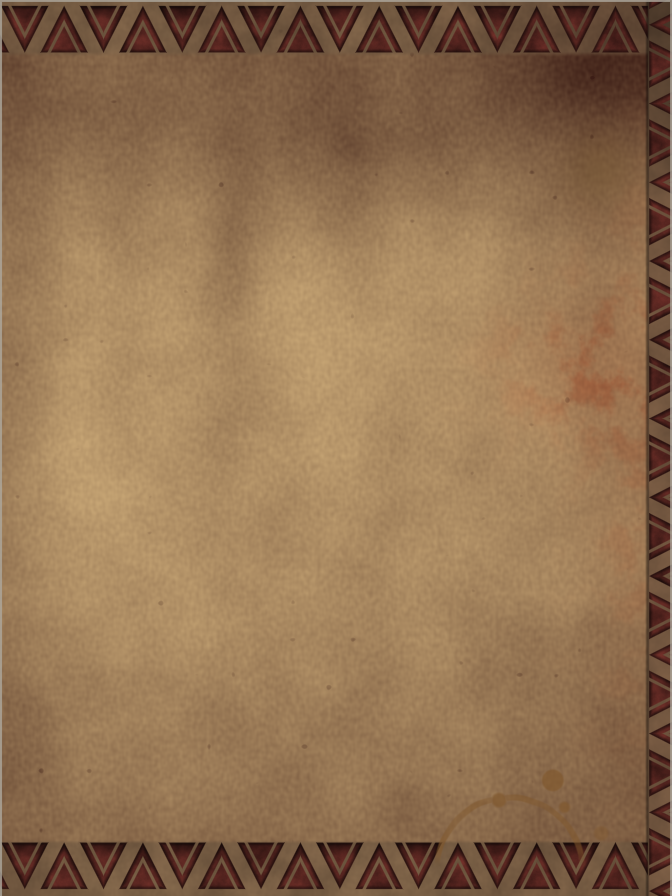
Give the GLSL for this background, as a Shadertoy shader.

```glsl
// Aged tan parchment framed by carved red triangle friezes, with a ring stain.
// Broad soft spots and gradient noise set the paper tone; a folded triangle
// wave draws every frieze. Units: canvas height 1, width 0.75.

float hash(vec2 p) {
    vec3 q = fract(vec3(p.xyx) * 0.1031);
    q += dot(q, q.yzx + 33.33);
    return fract((q.x + q.y) * q.z);
}

float corner(vec2 cell, vec2 offset) {
    float angle = 6.2832 * hash(cell);
    return dot(vec2(cos(angle), sin(angle)), offset);
}

// Gradient noise, roughly -0.7 to 0.7
float noise(vec2 p) {
    vec2 i = floor(p), f = p - i, u = f * f * f * (f * (f * 6.0 - 15.0) + 10.0);
    vec2 e = vec2(1, 0);
    return mix(mix(corner(i, f), corner(i + e, f - e), u.x),
               mix(corner(i + e.yx, f - e.yx), corner(i + 1.0, f - 1.0), u.x), u.y);
}

float fbm(vec2 p) {
    float sum = 0.0, amp = 0.6;
    for (int i = 0; i < 5; i++) {
        sum += amp * noise(p);
        p = mat2(1.6, 1.2, -1.2, 1.6) * p + 7.3;
        amp *= 0.55;
    }
    return sum;
}

// Soft elliptical spot
float spot(vec2 p, vec2 center, vec2 size) {
    vec2 d = (p - center) / size;
    return exp(-dot(d, d));
}

float disc(vec2 p, vec2 center, float radius, float soft) {
    return smoothstep(soft, -soft, length(p - center) - radius);
}

// Alternating nested triangles; h runs from 0 to 1 across the strip
vec3 frieze(vec3 ground, float along, float h, vec2 p, float px) {
    float wave = abs(fract((along - 0.0716) / 0.0879 + 0.5) - 0.5) * 2.0;
    float inset = 0.039 * max(0.6 * (1.0 - h) - wave, 0.6 * h - 1.0 + wave);
    inset = min(inset, 0.052 * min(h, 1.0 - h));
    float sides = 0.039 * max(0.6 * (1.0 - h) - wave, 0.6 * h - 1.0 + wave);
    float carved = smoothstep(-px, px, inset);
    float ridge = smoothstep(-px, px, sides - 0.0068) * smoothstep(px, -px, sides - 0.0102);
    vec3 red = vec3(0.33, 0.14, 0.12) * (1.0 + 0.7 * fbm(p * 40.0));
    // Shaded lips give the carving depth
    red *= 0.5 + 0.5 * smoothstep(0.0, 0.005, inset);
    red *= 1.0 - 0.4 * smoothstep(0.6, 1.0, h);
    return mix(ground, mix(red, ground * 0.92, ridge), carved);
}

void mainImage(out vec4 fragColor, in vec2 fragCoord) {
    vec2 p = fragCoord / iResolution.xy * vec2(0.75, 1.0);
    float px = 0.8 / iResolution.y;
    float cloud = fbm(p * 6.0 + 3.0), mottled = fbm(p * 19.0 + 11.0);

    // Broad light and dark areas of the paper
    float tone = 0.86 - 0.38 * smoothstep(0.68, 0.94, p.y);
    tone -= 0.28 * smoothstep(0.36, 0.03, p.y);
    tone -= 0.2 * smoothstep(0.09, 0.0, p.x);
    tone -= 0.12 * smoothstep(0.45, 0.73, p.x);
    tone -= 0.45 * spot(p, vec2(0.70, 0.94), vec2(0.16, 0.09));
    tone -= 0.20 * spot(p, vec2(0.38, 0.85), vec2(0.16, 0.09));
    tone -= 0.14 * spot(p, vec2(0.26, 0.70), vec2(0.03, 0.13));
    tone -= 0.13 * spot(p, vec2(0.58, 0.24), vec2(0.09, 0.08));
    tone -= 0.08 * spot(p, vec2(0.40, 0.30), vec2(0.05, 0.12));
    tone += 0.12 * spot(p, vec2(0.36, 0.60), vec2(0.07, 0.12));
    tone += 0.10 * spot(p, vec2(0.51, 0.63), vec2(0.06, 0.12));
    tone += 0.08 * spot(p, vec2(0.13, 0.47), vec2(0.07, 0.20));
    tone += 0.22 * cloud + 0.10 * mottled + 0.10 * noise(p * vec2(13.0, 3.0));

    // Fibres and sparse specks
    tone += 0.10 * noise(p * 170.0) + 0.07 * noise(p * vec2(260.0, 120.0));
    tone -= 0.25 * smoothstep(0.52, 0.66, noise(p * 75.0 + 40.0));
    vec3 color = mix(vec3(0.30, 0.18, 0.13), vec3(0.74, 0.61, 0.43), clamp(tone, -0.15, 1.08));

    // Reddish wear on the right, ochre patch near the upper corner
    float wear = spot(p, vec2(0.65, 0.59), vec2(0.09, 0.08)) + 0.6 * spot(p, vec2(0.72, 0.50), vec2(0.07, 0.35));
    wear *= 0.5 + smoothstep(-0.1, 0.3, mottled);
    color *= 1.0 - wear * vec3(0.04, 0.16, 0.19);
    color = mix(color, vec3(0.46, 0.34, 0.20), 0.5 * spot(p, vec2(0.67, 0.81), vec2(0.04, 0.04)));

    // Top and bottom friezes on a darker ground
    float lower = step(p.y, 0.5);
    float h = (p.y - mix(0.9414, 0.0078, lower)) / 0.052;
    float strip = max(smoothstep(0.936, 0.943, p.y), smoothstep(0.063, 0.058, p.y));
    vec3 ground = mix(vec3(0.43, 0.34, 0.25), color, 0.3) * (1.0 + 0.25 * mottled);
    color = mix(color, frieze(ground, p.x, h, p, px), strip);

    // Ring stain with drips
    vec2 ringPos = p - vec2(0.569, 0.029);
    float ringDist = abs(length(ringPos) - 0.081 - 0.002 * noise(p * 35.0));
    float stain = smoothstep(0.0045, 0.002, ringDist) * smoothstep(0.0, 0.025, ringPos.y);
    stain *= 0.75 + 0.6 * noise(p * 28.0);
    stain = max(stain, disc(p, vec2(0.617, 0.129), 0.012, 0.0015));
    stain = max(stain, disc(p, vec2(0.557, 0.107), 0.008, 0.002));
    stain = max(stain, disc(p, vec2(0.630, 0.099), 0.006, 0.002));
    stain = max(stain, 0.6 * disc(p, vec2(0.671, 0.070), 0.008, 0.002));
    color = mix(color, vec3(0.50, 0.34, 0.17), 0.65 * stain);

    // Right frieze, cut by the canvas edge, with its seam
    vec3 sideGround = vec3(0.45, 0.34, 0.25) * (1.0 + 0.3 * mottled) * (1.0 - 0.3 * smoothstep(0.7, 1.0, p.y));
    vec3 side = frieze(sideGround, 1.0 - p.y, (p.x - 0.7245) / 0.052, p, px);
    color = mix(color, side, smoothstep(-px, px, p.x - 0.723));
    color *= 1.0 - 0.4 * smoothstep(0.003, 0.0, abs(p.x - 0.7225));

    // Pale outer rims
    float rim = max(smoothstep(0.003, 0.0015, p.x), smoothstep(0.9975, 0.9985, p.y));
    rim = max(rim, smoothstep(0.7475, 0.7485, p.x));
    fragColor = vec4(mix(color, vec3(0.68, 0.66, 0.62), 0.8 * rim), 1.0);
}
```
